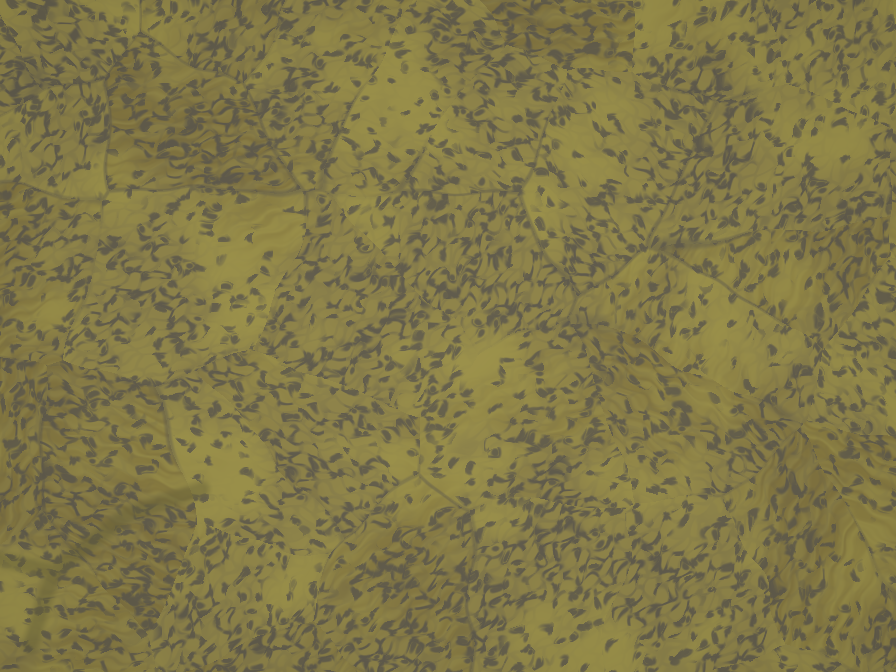
A Shadertoy shader for this texture:

```glsl
const vec3 BRIGHT = vec3(0.605, 0.565, 0.290);
const vec3 MATRIX = vec3(0.555, 0.512, 0.288);
const vec3 BROWN  = vec3(0.440, 0.375, 0.200);
const vec3 SPECK  = vec3(0.365, 0.348, 0.300);
const vec3 SMUDGE = vec3(0.400, 0.380, 0.220);

const float GRAIN_FREQ   = 4.5;             // grains per canvas height
const float ANGLE_SPREAD = 2.3;             // radians between grain directions
const vec2  WORM_FREQ    = vec2(36.0, 66.0);
const vec2  DOT_FREQ     = vec2(56.0, 74.0);
const vec2  STRIA_FREQ   = vec2(9.0, 62.0);
const float VIGNETTE     = 0.09;

vec2 hash22(vec2 p) {
    vec3 q = fract(p.xyx * vec3(0.1031, 0.1030, 0.0973));
    q += dot(q, q.yzx + 33.33);
    return fract((q.xx + q.yz) * q.zy);
}

vec2 turn(vec2 p, float a) {
    float c = cos(a), s = sin(a);
    return vec2(c * p.x + s * p.y, c * p.y - s * p.x);
}

// Cellular noise: nearest distance, gap to the second nearest, cell id
vec3 cells(vec2 p) {
    vec2 base = floor(p);
    float near = 9.0, next = 9.0, id = 0.0;
    for (int y = -1; y <= 1; y++)
    for (int x = -1; x <= 1; x++) {
        vec2 cell = base + vec2(x, y);
        vec2 rnd = hash22(cell);
        float d = length(cell + rnd - p);
        if (d < near) {
            next = near;
            near = d;
            id = fract(rnd.x * 7.31 + rnd.y * 13.7);
        } else {
            next = min(next, d);
        }
    }
    return vec3(near, next - near, id);
}

// Layered, turned sines, roughly -1 to 1
float ripples(vec2 p) {
    float sum = 0.0, amp = 0.5;
    for (int i = 0; i < 4; i++) {
        p = turn(p, 1.9) * 1.6 + 3.7;
        sum += amp * sin(p.x + 1.7 * sin(p.y));
        amp *= 0.7;
    }
    return sum;
}

float segment(vec2 p, vec2 a, vec2 b) {
    vec2 ab = b - a;
    return length(p - a - ab * clamp(dot(p - a, ab) / dot(ab, ab), 0.0, 1.0));
}

void mainImage(out vec4 fragColor, in vec2 fragCoord) {
    vec2 p = fragCoord / iResolution.y;
    vec2 centred = fragCoord / iResolution.xy - 0.5;

    // Grains, each with its own direction
    vec2 warped = p + 0.025 * vec2(ripples(p * 5.0), ripples(p * 5.0 + 9.0));
    vec3 grain = cells(warped * GRAIN_FREQ + 20.0);
    vec2 local = turn(p, (grain.z - 0.42) * ANGLE_SPREAD) + 3.0 + 5.0 * grain.z;
    local += 0.0035 * sin(local.yx * vec2(140.0, 110.0) + 2.0 * sin(local * 61.0));

    // Crowded and clear areas
    float crowd = 0.58 + 0.38 * ripples(p * 9.0) + 0.25 * ripples(local * vec2(5.0, 13.0))
                + 0.25 * (fract(grain.z * 5.7) - 0.5);
    crowd = clamp(crowd, 0.0, 1.0);
    vec3 col = mix(BRIGHT, MATRIX, smoothstep(0.1, 0.85, crowd));

    // Brown striated patches
    float stria = 0.5 + 0.5 * sin(local.y * STRIA_FREQ.y * 4.0 + 2.5 * ripples(local * STRIA_FREQ));
    float patchMask = smoothstep(0.35, 0.95, fract(grain.z * 9.3) + 0.35 * ripples(p * 6.0 + 4.0));
    col = mix(col, BROWN, patchMask * (0.12 + 0.33 * stria));

    // Broken worms and round dots
    vec3 worm = cells(local * WORM_FREQ);
    vec3 dots = cells(local * DOT_FREQ + 31.0);
    float chance = 0.12 + 0.75 * crowd;
    float present = 1.0 - smoothstep(chance - 0.1, chance + 0.1, dots.z);
    float line = 1.0 - smoothstep(0.08, 0.38, worm.y);
    float blob = 1.0 - smoothstep(0.38, 0.72, dots.x);
    float spot = 1.0 - smoothstep(0.18, 0.46, dots.x);
    float speck = line * (0.2 * crowd + 0.75 * blob * present);
    speck = max(speck, 0.85 * spot * present * step(dots.z, 0.38));
    col = mix(col, SPECK, speck);

    // Faint grain boundaries
    float seam = 1.0 - smoothstep(0.006, 0.034, grain.y);
    col = mix(col, SPECK, 0.45 * seam * smoothstep(-0.2, 0.5, ripples(p * 4.0 + 7.0)));

    // Blurred forked smudge near the lower left corner
    float fork = segment(p, vec2(0.08, 0.15), vec2(0.19, 0.235));
    fork = min(fork, segment(p, vec2(0.19, 0.235), vec2(0.30, 0.272)));
    fork = min(fork, segment(p, vec2(0.08, 0.15), vec2(0.045, 0.04)));
    fork = min(fork, segment(p, vec2(0.08, 0.15), vec2(-0.02, 0.172)));
    col = mix(col, SMUDGE, 0.45 * (1.0 - smoothstep(0.004, 0.019, fork)));

    // Uneven lamp light
    col *= 1.01 - VIGNETTE * dot(centred, centred) * 2.0;
    fragColor = vec4(col, 1.0);
}
```
